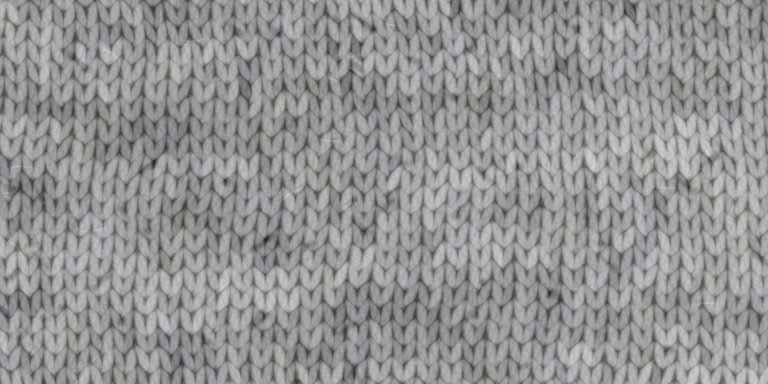
Reproduce this texture procedurally as a WebGL 2 fragment shader.

```glsl
#version 300 es
precision highp float;
// Grey melange stocking-stitch knit: 33 columns of V stitches in 20 rows.
// Each V is two slanted, rounded yarn legs softly blended by height; row tones,
// cellular flecks, twisted plies and loose hairs give the wool its wear.

uniform vec2 u_resolution;
out vec4 outColor;

const vec2 STITCHES = vec2(33.0, 20.0);

float hash(vec2 p) {
    vec3 q = fract(vec3(p.xyx) * vec3(0.1031, 0.1030, 0.0973));
    q += dot(q, q.yzx + 33.33);
    return fract((q.x + q.y) * q.z);
}

vec2 hash2(vec2 p) {
    return vec2(hash(p), hash(p + 57.3));
}

// Nearest feature point: x is its distance, y its random value.
vec2 cellular(vec2 p) {
    vec2 cell = floor(p), nearest = vec2(9.0, 0.0);
    for (int j = -1; j <= 1; j++)
        for (int i = -1; i <= 1; i++) {
            vec2 id = cell + vec2(i, j);
            float d = length(id + hash2(id + 200.0) - p);
            if (d < nearest.x) nearest = vec2(d, hash(id + 311.0));
        }
    return nearest;
}

// Uneven dye along the yarn of one row, plus broad bands across rows.
float melange(float x, float row) {
    float phase = 6.283 * hash(vec2(row + 40.0, 7.0));
    float yarn = sin(x * 0.41 + phase) + 0.7 * sin(x * 0.93 + phase * 2.7);
    float band = sin(row * 1.15 + 0.09 * x + 1.6 * sin(x * 0.17)) + sin(row * 0.47 - x * 0.13);
    return 0.024 * yarn + 0.025 * band;
}

// Blended stitch legs around q: x is height, y is yarn tone.
vec2 knit(vec2 q) {
    vec2 base = floor(q * vec2(2.0, 1.0));
    vec3 sum = vec3(0.0);
    for (int j = -1; j <= 1; j++)
        for (int i = -1; i <= 1; i++) {
            vec2 id = base + vec2(i, j);
            float side = mod(id.x, 2.0) * 2.0 - 1.0;
            vec2 rnd = hash2(id + 90.0);
            vec2 d = q - (id + 0.5) * vec2(0.5, 1.0) - (rnd - 0.5) * vec2(0.07, 0.2);
            d *= vec2(side, 0.825);
            float lean = 0.36 + 0.22 * (rnd.y - 0.5);
            float along = d.x * sin(lean) + d.y * cos(lean);
            float across = d.x * cos(lean) - d.y * sin(lean) + 0.025 * sin(along * 6.0);
            float width = 0.215 + 0.035 * rnd.x;
            // The base of a stitch lies over the head of the one below.
            float h = 1.0 - pow(across / width, 2.0) - pow(abs(along) / 0.62, 4.0) - 0.35 * along;
            h = max(h, -2.0);
            float ply = sin(along * 13.0 + across * 19.0 + rnd.x * 6.283);
            float tone = melange(id.x * 0.5, id.y) + 0.11 * (rnd.x - 0.5) + 0.016 * ply;
            tone -= 0.12 * smoothstep(0.95, 1.0, hash(id + 17.0));
            float weight = exp(6.0 * h);
            sum += weight * vec3(1.0, h, tone);
        }
    return sum.yz / sum.x;
}

// Short curved stray fibres, scattered over the cloth.
float hairs(vec2 p) {
    float cover = 0.0;
    for (int i = 0; i < 26; i++) {
        vec2 seed = vec2(float(i) + 3.0, 71.0);
        vec2 d = p - hash2(seed) * vec2(2.0, 1.0);
        float angle = 6.283 * hash(seed + 11.0);
        d = mat2(cos(angle), -sin(angle), sin(angle), cos(angle)) * d;
        d.y += (hash(seed + 23.0) - 0.5) * 18.0 * d.x * d.x;
        float strand = 1.0 - smoothstep(0.0008, 0.0034, abs(d.y));
        cover = max(cover, strand * (1.0 - smoothstep(0.015, 0.045, abs(d.x))));
    }
    return cover;
}

void main() {
    vec2 uv = gl_FragCoord.xy / u_resolution;
    vec2 p = uv * vec2(2.0, 1.0);

    // Gentle pull of the cloth
    vec2 q = uv * STITCHES;
    q.x += 0.22 * sin(p.y * 5.0 + p.x * 1.7) + 0.05 * sin(p.y * 23.0 + p.x * 9.0);
    q.y += 0.22 * sin(p.x * 3.3 + 0.8) + 0.07 * sin(p.x * 17.0 + p.y * 6.0);

    // Rounded yarn with soft shadow between the legs
    vec2 stitch = knit(q);
    float relief = smoothstep(-0.45, 1.0, stitch.x);
    float value = 0.345 + 0.305 * relief + stitch.y;

    // Fuzzy fibres, dark flecks and uneven light
    value += 0.07 * (0.48 - cellular(p * vec2(125.0, 85.0) + 3.0 * sin(p.yx * 19.0)).x);
    vec2 fleck = cellular(p * vec2(13.0, 17.0) + 0.25 * sin(p.yx * 60.0));
    value -= 0.16 * smoothstep(0.78, 0.95, fleck.y) * (1.0 - smoothstep(0.04, 0.36, fleck.x));
    value += 0.035 * (uv.x - 0.5) + 0.015 * sin(p.x * 4.0 + p.y * 3.0);
    value += 0.07 * hairs(p);

    // Warm shadows, neutral highlights, faint cool patches
    vec3 color = vec3(value);
    color += vec3(0.006, 0.0, -0.008) * (1.0 - relief);
    color += vec3(-0.006, -0.002, 0.008) * sin(q.x * 0.8 + 2.0 * sin(q.y * 0.6));
    outColor = vec4(clamp(color, 0.0, 1.0), 1.0);
}
```
